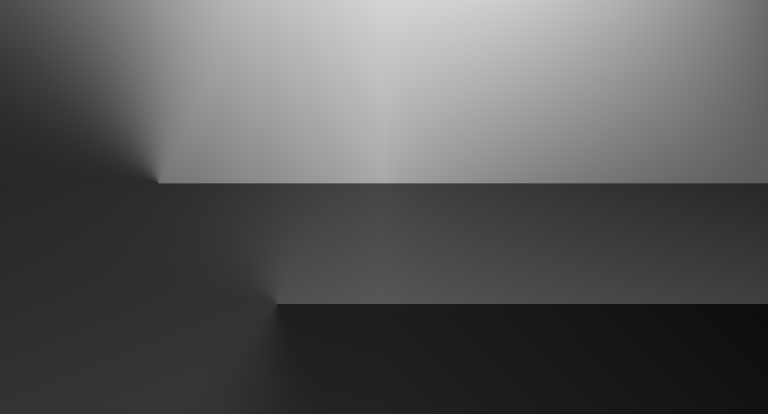
Give the GLSL for this background, as a Shadertoy shader.

```glsl
// Grey folded planes: two horizontal creases whose shading fans out around their left tips.

const vec2 UPPER_TIP = vec2(0.207, 0.557);   // left ends of the creases
const vec2 LOWER_TIP = vec2(0.361, 0.2655);
const float RIDGE_X = 0.5;                   // vertical line of strongest light
const float PI = 3.14159265;

// Tones at the left side, the ridge and the right side
const vec3 TOP_TONES    = vec3(0.54, 0.83, 0.42);
const vec3 SHELF_TONES  = vec3(0.30, 0.66, 0.355);
const vec3 BAND_TOP     = vec3(0.14, 0.27, 0.155);
const vec3 BAND_BOTTOM  = vec3(0.24, 0.34, 0.25);
const vec3 FLOOR_TONES  = vec3(0.130, 0.115, 0.052);

const float WALL_DARK = 0.155;               // left wall, at the upper crease
const float WALL_RISE = 0.045;               // brightening towards the bottom
const float WALL_SLOPE = 0.06;               // brightening towards the right
const float FLOOR_RISE = 0.018;

// Tone along x: linear up to the ridge, then a curved falloff
float ridgeTone(float x, vec3 tones, float falloff) {
    float right = clamp((x - RIDGE_X) / (1.0 - RIDGE_X), 0.0, 1.0);
    return x < RIDGE_X ? mix(tones.x, tones.y, x / RIDGE_X)
                       : mix(tones.y, tones.z, pow(right, falloff));
}

// Angular fade around a crease tip: 0 towards the left, 1 towards the right
float fan(vec2 offset, float startAngle) {
    float angle = atan(max(offset.y, 0.0), offset.x + 1e-5);
    return 1.0 - smoothstep(PI / 3.0, startAngle, angle);
}

float wallTone(vec2 uv) {
    float depth = clamp(1.0 - uv.y / UPPER_TIP.y, 0.0, 1.0);
    return WALL_DARK + WALL_RISE * depth + WALL_SLOPE * uv.x;
}

void mainImage(out vec4 fragColor, in vec2 fragCoord) {
    vec2 uv = fragCoord / iResolution.xy;
    vec2 aspect = vec2(iResolution.x / iResolution.y, 1.0);
    vec2 fromUpper = (uv - UPPER_TIP) * aspect;
    vec2 fromLower = (uv - LOWER_TIP) * aspect;
    float wall = wallTone(uv);

    // Bright plane above the upper crease
    float height = clamp(fromUpper.y / (1.0 - UPPER_TIP.y), 0.0, 1.0);
    float bright = mix(ridgeTone(uv.x, SHELF_TONES, 0.75),
                       ridgeTone(uv.x, TOP_TONES, 2.2), height);
    float upper = mix(wall, bright, fan(fromUpper, PI));

    // Middle band between the creases
    float drop = clamp(-fromUpper.y / (UPPER_TIP.y - LOWER_TIP.y), 0.0, 1.0);
    float glow = mix(ridgeTone(uv.x, BAND_TOP, 0.75),
                     ridgeTone(uv.x, BAND_BOTTOM, 0.85), drop);
    float band = mix(wall, glow, fan(fromLower, PI));

    // Dark floor below the lower crease
    float sink = clamp(1.0 - uv.y / LOWER_TIP.y, 0.0, 1.0);
    float shade = ridgeTone(uv.x, FLOOR_TONES, 1.0) + FLOOR_RISE * sink;
    float ground = mix(wall, shade, fan(vec2(fromLower.x, -fromLower.y), PI * 0.8));

    // Join the planes with smooth edges
    float soft = 0.6 / iResolution.y;
    float tone = mix(ground, band, smoothstep(-soft, soft, fromLower.y));
    tone = mix(tone, upper, smoothstep(-soft, soft, fromUpper.y));
    fragColor = vec4(vec3(tone), 1.0);
}
```
